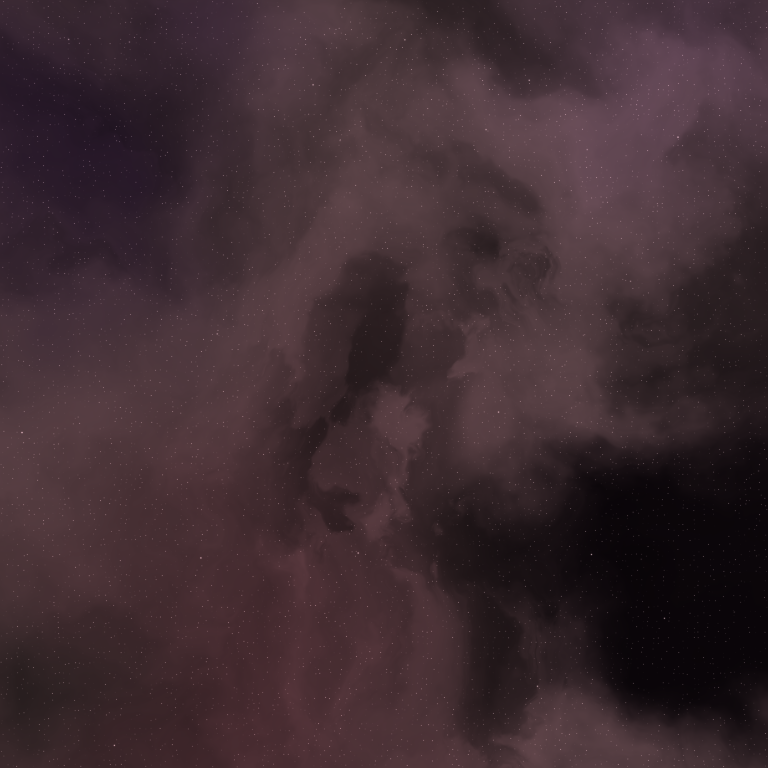
A WebGL 1 fragment shader for this texture:

```glsl
precision highp float;
// A dusky mauve nebula with dark dust lanes, a black void and faint stars.

uniform vec2 u_resolution;

#define WARP 0.42
#define CLOUD_SCALE 4.0
#define LANE_SCALE 5.5
#define KNOT_SCALE 11.0
#define CLOUD_CONTRAST 0.6
#define LANE_DEPTH 0.30
#define DUST_OPACITY 0.62
#define STAR_CELLS 150.0
#define STAR_SIZE 0.0007

const vec3 DUST   = vec3(0.400, 0.298, 0.315);
const vec3 ROSE   = vec3(0.350, 0.205, 0.230);
const vec3 INDIGO = vec3(0.165, 0.095, 0.190);
const vec3 ORCHID = vec3(0.385, 0.275, 0.345);
const vec3 OLIVE  = vec3(0.190, 0.150, 0.150);
const vec3 VOID   = vec3(0.028, 0.012, 0.026);
const vec3 STAR   = vec3(0.950, 0.820, 0.850);

vec3 hash3(vec2 p) {
  vec3 q = fract(p.xyx * vec3(0.1031, 0.1030, 0.0973));
  q += dot(q, q.yxz + 33.33);
  return fract((q.xxy + q.yzz) * q.zyx);
}

// Cellular noise: soft overlapping puffs, one per cell, averaged by nearness.
float puffs(vec2 p) {
  vec2 cell = floor(p), f = p - cell;
  float sum = 0.0, total = 0.0001;
  for (int y = -1; y <= 1; y++) {
    for (int x = -1; x <= 1; x++) {
      vec2 o = vec2(float(x), float(y));
      vec3 h = hash3(cell + o + 200.0);
      vec2 d = o + 0.15 + 0.7 * h.xy - f;
      float k = max(0.0, 1.0 - dot(d, d) / 1.3);
      k *= k;
      sum += k * h.z;
      total += k;
    }
  }
  return sum / total;
}

// Turned and shrunken layers of puffs, about 0.5 on average.
float clouds(vec2 p) {
  float sum = 0.0, amp = 0.5;
  for (int i = 0; i < 6; i++) {
    sum += amp * puffs(p);
    p = mat2(1.62, 1.22, -1.22, 1.62) * p + 5.7;
    amp *= 0.52;
  }
  return sum / 1.02;
}

float spot(vec2 p, vec2 centre, float radius) {
  vec2 d = (p - centre) / radius;
  return exp(-dot(d, d));
}

// One jittered star in some of the cells; rarity skews them to the faint side.
float stars(vec2 p, float cells, float size, float share) {
  vec2 cell = floor(p * cells);
  vec3 h = hash3(cell + 61.0 + cells);
  float width = max(size, 0.5 / u_resolution.y);
  float d = length(p - (cell + 0.2 + 0.6 * h.xy) / cells) / width;
  float power = max(0.0, 1.0 - h.z / share);
  return exp(-d * d) * power * power;
}

void main() {
  vec2 p = gl_FragCoord.xy / u_resolution.y;

  // Billowing distortion shared by every layer
  vec2 bend = vec2(clouds(p * 3.2 + 3.0), clouds(p * 3.2 + 17.0)) - 0.5;
  vec2 q = p + WARP * bend;

  // Cloud light, drawn out along the rising diagonal
  vec2 along = vec2(dot(q, vec2(0.6, 0.8)) * 0.75, dot(q, vec2(-0.8, 0.6)));
  float cloud = clouds(along * CLOUD_SCALE + 9.0) - 0.5;
  float light = 1.0 + CLOUD_CONTRAST * cloud;
  light *= mix(0.84, 1.0, smoothstep(0.05, 0.45, q.x));

  // Broad drifts of colour
  vec3 color = DUST;
  color = mix(color, ROSE, 0.9 * spot(q, vec2(0.28, 0.10), 0.38));
  color = mix(color, INDIGO, 0.85 * spot(q, vec2(0.0, 0.79), 0.19));
  color = mix(color, INDIGO, 0.55 * spot(q, vec2(0.22, 1.02), 0.17));
  color = mix(color, ORCHID, spot(q, vec2(0.97, 0.95), 0.25));
  color = mix(color, OLIVE, 0.8 * spot(q, vec2(0.0, 0.13), 0.13));

  // Translucent dust: a shelf at the right and ragged lanes through the middle
  float lane = clouds(q * LANE_SCALE + 31.0);
  float rift = spot(p, vec2(0.74, 0.42), 0.34);
  float depth = 0.20 + 0.9 * (lane - 0.5);
  depth += 0.75 * spot(q, vec2(0.93, 0.56), 0.13);
  depth += 0.60 * spot(q, vec2(0.71, 0.20), 0.13);
  depth += 0.26 * spot(q, vec2(0.57, 0.54), 0.12);
  depth += 0.42 * spot(q, vec2(0.60, 1.00), 0.16);
  depth += LANE_DEPTH * rift * smoothstep(0.50, 0.58, lane);

  // Small dark knots gathered in patches
  float patches = smoothstep(0.42, 0.65, puffs(p * 5.0 + 40.0));
  float knot = smoothstep(0.53, 0.64, clouds(q * KNOT_SCALE + 53.0));
  depth += 0.30 * knot * patches * (0.4 + rift);
  color *= light * (1.0 - DUST_OPACITY * smoothstep(-0.1, 0.95, depth));

  // Opaque void with a torn border
  float shroud = spot(q, vec2(1.02, 0.22), 0.37) + 0.5 * (lane - 0.5);
  color = mix(color, VOID, 0.96 * smoothstep(0.25, 0.90, shroud));

  // Stars: a fine powder and a few brighter ones
  float sparkle = 0.30 * stars(p, STAR_CELLS, STAR_SIZE, 0.5);
  sparkle += 0.65 * stars(p, STAR_CELLS * 0.11, STAR_SIZE * 1.4, 0.2);
  gl_FragColor = vec4(color + STAR * sparkle, 1.0);
}
```
